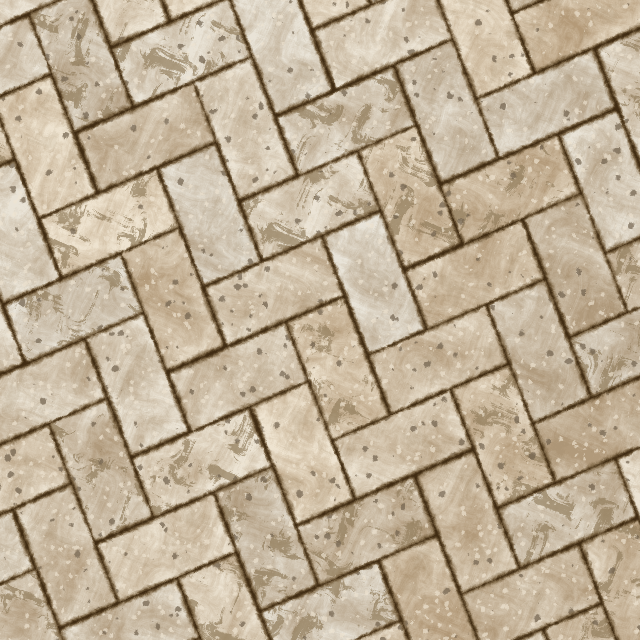
A WebGL 2 fragment shader for this texture:

```glsl
#version 300 es
precision highp float;
// Weathered sandy paving bricks in a tilted herringbone bond with dark soil joints.

#define ALONG vec2(0.0925, 0.0400)    // canvas step of half a brick, lengthwise
#define UP vec2(-0.0361, 0.0934)      // canvas step across that direction
#define ANCHOR vec2(0.5026, 0.6315)   // a joint corner on the canvas
#define CORNER 0.06                   // brick corner radius
#define JITTER 0.022                  // uneven laying
#define RAGGED 0.014                  // roughness of the brick edges
#define BRICK_VARIATION 0.62          // tone change from brick to brick
#define MOTTLE 0.62                   // tone change inside a brick
#define STAINED 0.40                  // share of bricks with brown stains

uniform vec2 u_resolution;
out vec4 fragColor;

const vec3 PALE = vec3(0.89, 0.85, 0.78);
const vec3 TAN = vec3(0.74, 0.66, 0.55);
const vec3 STAIN = vec3(0.57, 0.49, 0.36);
const vec3 PIT = vec3(0.44, 0.38, 0.30);
const vec3 DIRT = vec3(0.50, 0.41, 0.28);
const vec3 GROOVE = vec3(0.25, 0.17, 0.07);

vec2 hash2(vec2 p) {
    vec3 q = fract(p.xyx * vec3(0.1031, 0.1030, 0.0973));
    q += dot(q, q.yzx + 33.33);
    return fract((q.xx + q.yz) * q.zy);
}

// Layered, warped sines, roughly -1 to 1.
float ripples(vec2 p) {
    float sum = 0.0, amp = 0.5;
    for (int i = 0; i < 5; i++) {
        p += 0.8 * sin(p.yx * 1.3 + float(i));
        sum += amp * sin(p.x) * sin(p.y);
        p = mat2(1.6, 1.2, -1.2, 1.6) * p + 1.7;
        amp *= 0.64;
    }
    return sum;
}

// Cellular noise: distance to the nearest point and that point's random value.
vec2 cellular(vec2 p) {
    vec2 cell = floor(p), nearest = vec2(9.0, 0.0);
    for (int y = -1; y <= 1; y++)
    for (int x = -1; x <= 1; x++) {
        vec2 id = cell + vec2(x, y);
        float dist = length(id + hash2(id) - p);
        if (dist < nearest.x) nearest = vec2(dist, hash2(id + 71.0).x);
    }
    return nearest;
}

// Centre (xy) and half size (zw) of the 2:1 brick that owns a grid cell.
vec4 herringbone(vec2 cell) {
    float phase = mod(cell.x - cell.y, 4.0);
    if (phase > 0.5 && phase < 2.5)
        return vec4(cell + vec2(0.5, phase < 1.5 ? 0.0 : 1.0), 0.5, 1.0);
    return vec4(cell + vec2(phase > 2.5 ? 1.0 : 0.0, 0.5), 1.0, 0.5);
}

// Depth inside a rounded rectangle, negative outside.
float insideBox(vec2 p, vec2 halfSize) {
    vec2 q = abs(p) - halfSize + CORNER;
    return CORNER - length(max(q, 0.0)) - min(max(q.x, q.y), 0.0);
}

vec3 stoneColor(vec2 p, vec2 id, float depth, float side) {
    vec2 seed = hash2(id), traits = hash2(id + 19.0);
    vec2 q = p + seed * 40.0;

    // Cloudy tone, paler rim, and a slow fade across the canvas
    float rim = smoothstep(0.34, 0.08, depth);
    float tone = 0.47 + BRICK_VARIATION * (seed.x - 0.5) + 0.3 * (0.5 - side);
    tone += MOTTLE * ripples(q * 3.2) + 0.22 * ripples(q * 23.0);
    tone += rim * (0.14 + 0.35 * ripples(q * 2.1 + 5.0));
    vec3 color = mix(TAN, PALE, clamp(tone, -0.3, 1.22));
    color *= 1.0 + 0.03 * (traits.y - 0.5) * vec3(-1.0, 0.0, 1.5);

    // Brown blotches on some bricks
    float blotch = smoothstep(0.16, 0.5, ripples(q * 5.0 + 11.0) + 0.25 * ripples(q * 19.0));
    color = mix(color, STAIN, blotch * (traits.x < STAINED ? 0.7 : 0.12));

    // Light grit and sparse dark pits
    vec2 warp = 0.03 * vec2(ripples(q * 17.0), ripples(q * 17.0 + 8.0));
    vec2 grit = cellular((q + warp) * 8.0);
    float gritSize = 0.30 * smoothstep(0.55, 1.0, grit.y);
    color = mix(color, PALE * 1.05, 0.65 * smoothstep(gritSize + 0.1, gritSize - 0.1, grit.x) * step(0.55, grit.y));
    vec2 pit = cellular((q + warp) * 5.0 + 33.0);
    float pitSize = 0.26 * smoothstep(0.78, 1.0, pit.y);
    color = mix(color, PIT, 0.7 * smoothstep(pitSize + 0.07, pitSize - 0.07, pit.x) * step(0.78, pit.y));
    return color;
}

void main() {
    vec2 uv = gl_FragCoord.xy / u_resolution;
    vec2 p = inverse(mat2(ALONG, UP)) * (uv - ANCHOR);

    // Brick under this point, slightly shifted and with ragged edges
    vec4 brick = herringbone(floor(p));
    vec2 id = brick.xy * 2.0;
    vec2 local = p - brick.xy - JITTER * (hash2(id + 5.0) - 0.5);
    float depth = insideBox(local, brick.zw);
    float edge = depth + RAGGED * (ripples(p * 6.0) + 1.3 * ripples(p * 27.0));

    // Stone, soil smeared on its edge, then the dark groove
    vec3 color = stoneColor(p, id, depth, uv.x);
    float smear = 0.075 + 0.04 * ripples(p * 4.0 + 3.0);
    color = mix(DIRT, color, smoothstep(0.012, smear, edge));
    color = mix(GROOVE, color, smoothstep(-0.015, 0.042, edge));
    fragColor = vec4(clamp(color, 0.0, 1.0), 1.0);
}
```
